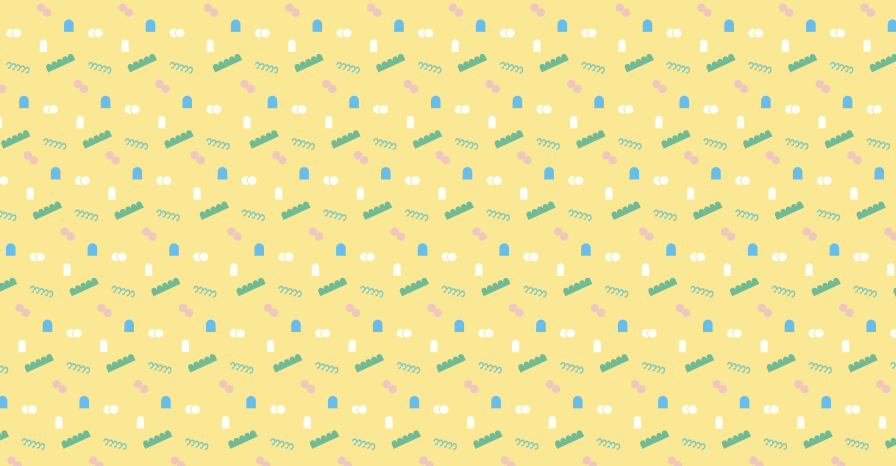
Give the GLSL for this pattern, as a WebGL 2 fragment shader.

```glsl
#version 300 es
precision highp float;

#define VIEW_WIDTH 768.0
#define STEP_X 70.0
#define TILE_COLUMNS 5.0
#define TILE_WIDTH 353.0
#define TILE_ORIGIN 188.0
#define ROW_HEIGHT 65.4
#define ROW_SHIFT 31.5
#define FIRST_ROW 22.0
#define FIRST_OFFSET 14.0
#define SEAM 4.3
#define COIL_LINE 1.1

uniform vec2 u_resolution;
out vec4 fragColor;

const vec3 YELLOW = vec3(0.985, 0.91, 0.58);
const vec3 GREEN = vec3(0.44, 0.73, 0.59);
const vec3 TEAL = vec3(0.50, 0.78, 0.74);
const vec3 WHITE = vec3(1.0, 0.995, 0.97);
const vec3 PINK = vec3(0.94, 0.78, 0.75);
const vec3 BLUE = vec3(0.41, 0.74, 0.92);

vec2 turn(vec2 p, float angle) {
    float c = cos(angle), s = sin(angle);
    return vec2(c * p.x + s * p.y, c * p.y - s * p.x);
}

float repeatFive(float x, float spacing) {
    return x - spacing * clamp(round(x / spacing), -2.0, 2.0);
}

float circle(vec2 p, float radius) {
    return length(p) - radius;
}

// Flat base, round top
float arch(vec2 p, vec2 halfSize) {
    float shoulder = halfSize.y - halfSize.x;
    if (p.y > shoulder) return circle(p - vec2(0.0, shoulder), halfSize.x);
    return max(abs(p.x) - halfSize.x, -halfSize.y - p.y);
}

// Two touching dots on a falling diagonal
float dumbbell(vec2 p) {
    vec2 arm = vec2(2.6, -2.1);
    return min(circle(p - arm, 3.6), circle(p + arm, 3.6));
}

// Full disc with a crescent on its left
float eclipse(vec2 p) {
    vec2 arm = vec2(2.7, 0.0);
    float crescent = max(circle(p + arm, 3.7), -circle(p - arm, 4.6));
    return min(circle(p - arm, 3.7), crescent);
}

// Straight bar with five scallops along the top
float scallopBar(vec2 p) {
    p = turn(p, 0.43);
    vec2 edge = abs(p - vec2(0.0, -1.0)) - vec2(12.7, 2.2);
    float bumps = circle(vec2(repeatFive(p.x, 5.1), p.y - 1.0), 2.4);
    return min(max(edge.x, edge.y), bumps);
}

// Row of hooked loops, each open at the lower left
float coil(vec2 p) {
    p = turn(p, -0.26);
    p = vec2(repeatFive(p.x, 4.0), p.y * 0.78);
    float ring = abs(circle(p, 1.8)) - 0.5 * COIL_LINE;
    return max(ring, -max(p.x, p.y));
}

void paint(inout vec3 color, vec3 ink, float dist, float pixel) {
    color = mix(color, ink, clamp(0.5 - dist / pixel, 0.0, 1.0));
}

void main() {
    float pixel = VIEW_WIDTH / u_resolution.x;
    vec2 p = vec2(gl_FragCoord.x, u_resolution.y - gl_FragCoord.y) * pixel;
    vec3 color = YELLOW;
    float nearRow = floor((p.y - FIRST_ROW) / ROW_HEIGHT);

    for (int j = 0; j <= 1; j++) {
        // Rows drift sideways, with a small jump after the second
        float row = nearRow + float(j);
        float jump = SEAM * step(1.5, row);
        float y = FIRST_ROW + row * ROW_HEIGHT - jump;
        float start = TILE_ORIGIN + mod(FIRST_OFFSET + row * ROW_SHIFT - jump, STEP_X);
        float nearColumn = floor((p.x - start) * TILE_COLUMNS / TILE_WIDTH);

        for (int i = -1; i <= 1; i++) {
            // Five even columns per tile, then a slightly wider gap
            float column = nearColumn + float(i);
            float tile = floor((column + 0.5) / TILE_COLUMNS);
            float x = start + tile * TILE_WIDTH + (column - tile * TILE_COLUMNS) * STEP_X;
            vec2 q = vec2(p.x - x, y - p.y);

            paint(color, BLUE, arch(q, vec2(4.1, 5.3)), pixel);
            paint(color, PINK, dumbbell(q - vec2(-21.2, 13.3)), pixel);
            paint(color, WHITE, eclipse(q - vec2(22.8, -6.3)), pixel);
            paint(color, WHITE, arch(q - vec2(-21.8, -17.2), vec2(3.1, 5.3)), pixel);
            paint(color, GREEN, scallopBar(q - vec2(-7.4, -31.8)), pixel);
            paint(color, TEAL, coil(q - vec2(26.3, -36.0)), pixel);
        }
    }
    fragColor = vec4(color, 1.0);
}
```
